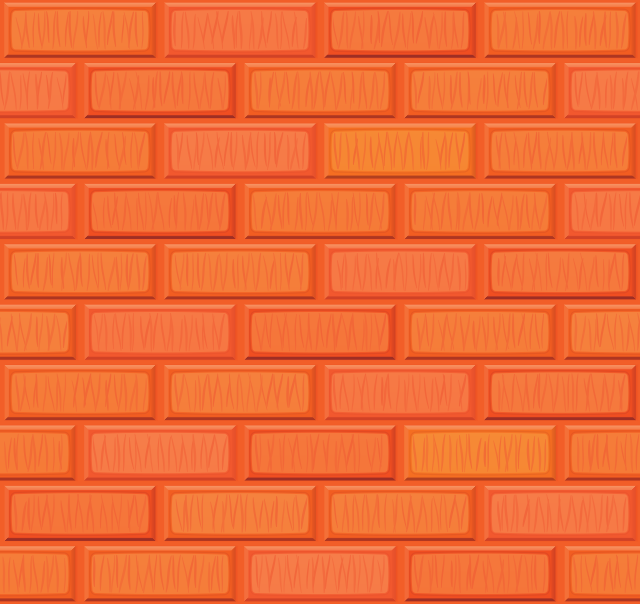
Reproduce this pattern procedurally as a WebGL 1 fragment shader.

```glsl
precision highp float;
// Glossy orange brick wall in running bond: bevelled bricks with hand-drawn grain.

uniform vec2 u_resolution;

float hash(vec2 p) {
  return fract(sin(dot(p, vec2(127.1, 311.7))) * 43758.5);
}

// Coverage of a shape from its signed distance
float fill(float d, float px) {
  return clamp(0.5 - d / px, 0.0, 1.0);
}

// Rounded box whose sides bow outwards
float pillow(vec2 p, vec2 size, float radius) {
  vec2 along = p.yx / size.yx;
  vec2 d = abs(p) - size + 0.02 * along * along + radius;
  return length(max(d, 0.0)) + min(max(d.x, d.y), 0.0) - radius;
}

// Tapered, slanted strokes that cross the brick face
float grain(vec2 p, vec2 id, float px) {
  float ink = 0.0;
  for (int i = 0; i < 24; i++) {
    float n = float(i);
    vec2 seed = id * 7.0 + vec2(n * 1.3, n * 0.7);
    float a = hash(seed);
    float b = hash(seed + 3.1);
    float c = hash(seed + 5.7);
    float lean = (mod(n, 2.0) - 0.5) * 0.2 + (c - 0.5) * 0.16;
    float x = (n - 11.5) * 0.091 + (a - 0.5) * 0.08;
    x += lean * p.y + 0.01 * sin(p.y * 8.0 + b * 6.3);
    float low = -0.34 + 0.12 * b * b * b;
    float high = 0.34 - 0.14 * a * a * a;
    float t = clamp((p.y - low) / (high - low), 0.0, 1.0);
    float width = (0.011 + 0.01 * c) * sqrt(4.0 * t * (1.0 - t));
    float stroke = fill(abs(p.x - x) - width, px) * smoothstep(0.0, 0.03, t * (1.0 - t));
    ink = max(ink, stroke * (0.65 + 0.35 * b));
  }
  return ink;
}

void main() {
  // Four bricks across, ten courses down; one course is one unit high
  vec2 grid = gl_FragCoord.xy / u_resolution * vec2(4.0, 10.0);
  float row = floor(grid.y);
  grid.x -= 0.5 * (1.0 - mod(row, 2.0));
  float col = mod(floor(grid.x), 4.0);
  vec2 id = vec2(col, row);
  vec2 p = (fract(grid) - 0.5) * vec2(2.645, 1.0);
  float px = 10.0 / u_resolution.y;

  // Brick tints: orange, with one pink and one red per course, and rare amber
  float kind = mod(col - floor(1.25 + 1.79 * row), 4.0);
  vec3 face = vec3(0.96, 0.495, 0.23);
  vec3 frame = vec3(0.95, 0.365, 0.13);
  vec3 dark = vec3(0.68, 0.21, 0.13);
  if (kind < 0.5) {
    face = vec3(0.965, 0.48, 0.275);
    frame = vec3(0.95, 0.345, 0.18);
    dark = vec3(0.82, 0.26, 0.15);
  } else if (kind < 1.5) {
    face = vec3(0.96, 0.47, 0.235);
    frame = vec3(0.94, 0.305, 0.13);
    dark = vec3(0.62, 0.18, 0.14);
  }
  if (col == 2.0 && mod(row, 5.0) == 2.0) {
    face = vec3(0.965, 0.53, 0.2);
    frame = vec3(0.96, 0.43, 0.13);
    dark = vec3(0.7, 0.25, 0.12);
  }
  float vary = hash(id + 0.5);
  face += (vary - 0.5) * vec3(0.0, 0.02, 0.02);

  // Mortar, plain along the courses, shaded to the right of each brick
  vec2 size = vec2(1.245 + 0.01 * vary, 0.456);
  vec2 shade = abs(p - vec2(0.03, 0.0)) - size;
  vec3 color = vec3(0.95, 0.37, 0.155);
  color = mix(color, vec3(0.93, 0.31, 0.13), 0.8 * fill(max(shade.x, shade.y), 0.04));

  // Mitred bevel, lit from the upper left
  vec2 d = abs(p) - size;
  float edge = max(d.x, d.y);
  float rim = clamp(1.0 + edge / 0.07, 0.0, 1.0);
  vec3 top = mix(frame, vec3(0.97, 0.58, 0.39), 0.55 + 0.45 * rim);
  vec3 bottom = mix(frame, dark, smoothstep(0.1, 0.5, rim));
  vec3 left = mix(frame, vec3(0.96, 0.5, 0.29), 0.55);
  vec3 right = mix(frame, dark, 0.12 + 0.3 * rim);
  vec3 level = p.y > 0.0 ? top : bottom;
  vec3 upright = p.x < 0.0 ? left : right;
  vec3 bevel = mix(level, upright, clamp(0.5 + (d.x - d.y) / px, 0.0, 1.0));
  color = mix(color, bevel, fill(edge, px));

  // Flat frame, a dark groove, then a lighter ring around the raised face
  float panel = pillow(p, vec2(1.13, 0.335), 0.05);
  color = mix(color, frame, fill(edge + 0.07, px));
  color = mix(color, mix(frame, dark, 0.16), fill(max(panel - 0.04, edge + 0.07), px));
  color = mix(color, mix(frame, face, 0.25), fill(panel - 0.018, px));

  // Face with a gentle sheen and grain
  vec3 surface = face + vec3(0.0, 0.015, 0.015) * p.y;
  vec3 inkColor = mix(face, vec3(0.94, 0.35, 0.2), 0.62);
  surface = mix(surface, inkColor, grain(p, id, px) * fill(panel + 0.015, 0.02));
  color = mix(color, surface, fill(panel, px));

  gl_FragColor = vec4(color, 1.0);
}
```
